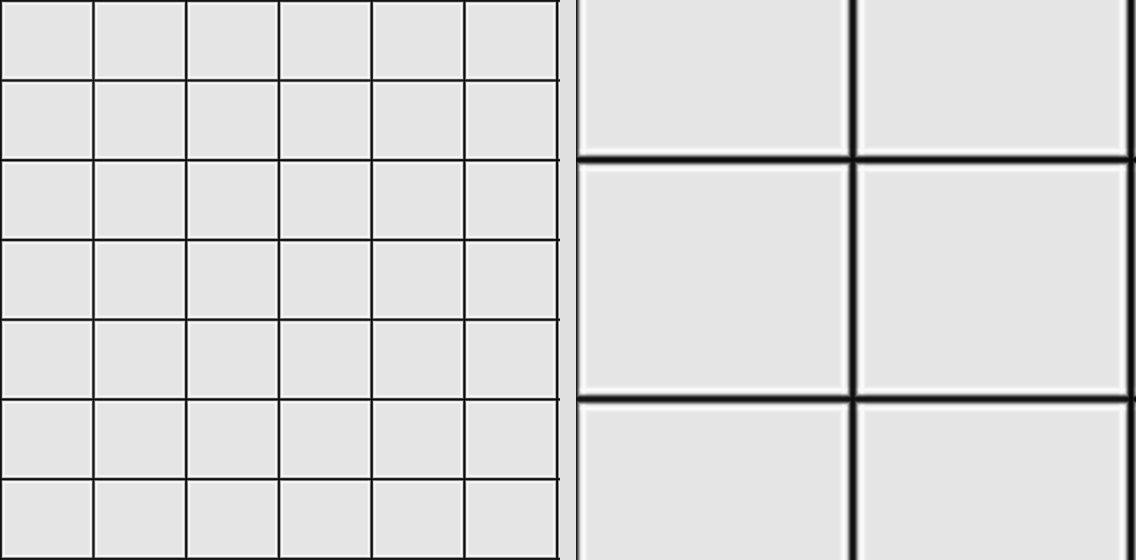
Left: the whole. Right: its middle third, enlarged.
Reproduce this pattern procedurally as a WebGL 1 fragment shader.

```glsl
precision highp float;

uniform vec2 u_resolution;

const vec2 CELLS = vec2(6.0, 7.0);
const vec2 GRID_ORIGIN = vec2(0.0013, 0.0019);
const vec2 CELL_SIZE = vec2(0.1656, 0.1424);
const float LINE_HALF_WIDTH = 0.0023;
const float LINE_SOFTNESS = 0.0018;
const float HALO_OFFSET = 0.0056;
const float HALO_WIDTH = 0.0016;

const vec3 PAPER = vec3(0.898);
const vec3 HALO = vec3(0.985);
const vec3 INK = vec3(0.02);

float hash(float n) {
    return fract(sin(n * 12.9898 + 4.137) * 43758.5453);
}

// Index of the closest grid line on each axis, limited to the drawn lines
vec2 nearestLine(vec2 p) {
    return clamp(floor((p - GRID_ORIGIN) / CELL_SIZE + 0.5), vec2(0.0), CELLS);
}

// Soft-edged coverage of a line at a given distance from its centre
float lineCoverage(float dist, float halfWidth, float softness) {
    return 1.0 - smoothstep(halfWidth - softness, halfWidth + softness, dist);
}

// Pale ridge running beside a line
float haloStrength(float dist, float offset, float width) {
    float t = (dist - offset) / width;
    return exp(-t * t);
}

// Slight unevenness in the density of each line
float inkDensity(float lineIndex, float seed) {
    return mix(0.93, 1.0, hash(lineIndex + seed));
}

void main() {
    vec2 uv = gl_FragCoord.xy / u_resolution;
    float pixel = 1.0 / min(u_resolution.x, u_resolution.y);
    float softness = max(LINE_SOFTNESS, 0.75 * pixel);

    vec2 lineIndex = nearestLine(uv);
    vec2 dist = abs(uv - GRID_ORIGIN - lineIndex * CELL_SIZE);

    // Paper with bright ridges
    float halo = max(haloStrength(dist.x, HALO_OFFSET, HALO_WIDTH),
                     haloStrength(dist.y, HALO_OFFSET, HALO_WIDTH));
    vec3 color = mix(PAPER, HALO, halo);

    // Ruled lines
    float vertical = lineCoverage(dist.x, LINE_HALF_WIDTH, softness)
                   * inkDensity(lineIndex.x, 3.0);
    float horizontal = lineCoverage(dist.y, LINE_HALF_WIDTH, softness)
                     * inkDensity(lineIndex.y, 17.0);
    color = mix(color, INK, max(vertical, horizontal));

    gl_FragColor = vec4(color, 1.0);
}
```
